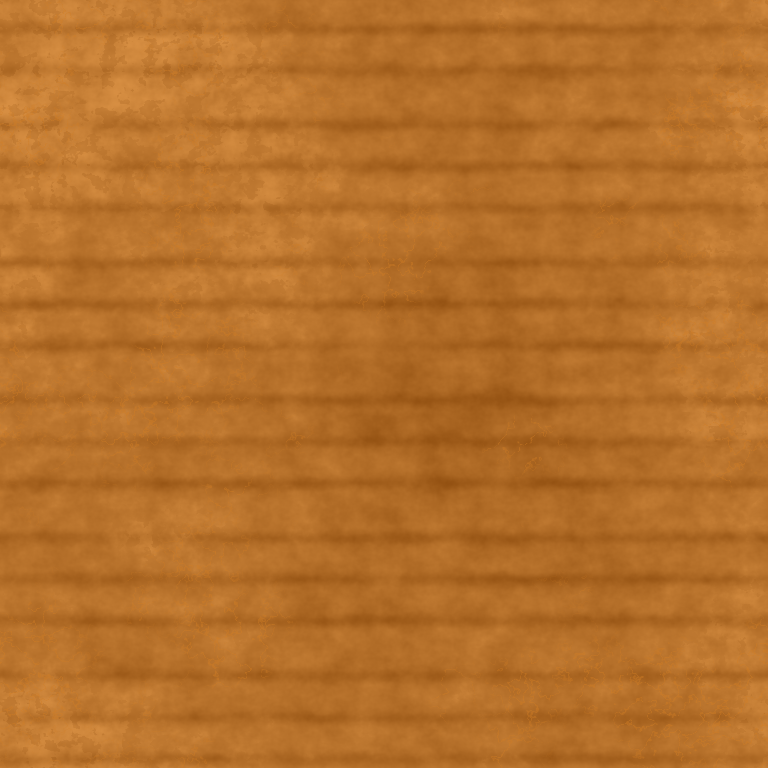
Reproduce this texture procedurally as a WebGL 1 fragment shader.

```glsl
precision highp float;
// Weathered ochre sheet crossed by seventeen soft dark grooves in groups of three.
// Wrapping gradient noise supplies the clouds, mottling, speckles and rusty veins;
// all layers add up to one tone, which is then mapped to a brown-to-tan ramp.

uniform vec2 u_resolution;

const float TAU = 6.2831853;

// Unit gradient of a lattice cell, wrapped to the period
vec2 gradient(vec2 cell, vec2 period, float seed) {
  cell = mod(cell, period) + seed * 7.3;
  float a = TAU * fract(sin(dot(cell, vec2(127.1, 311.7))) * 4375.85);
  return vec2(cos(a), sin(a));
}

// Gradient noise that repeats over the unit square
float noise(vec2 uv, vec2 period, float seed) {
  vec2 p = uv * period;
  vec2 i = floor(p);
  vec2 f = p - i;
  vec2 w = f * f * f * (f * (f * 6.0 - 15.0) + 10.0);
  vec2 e = vec2(0.0, 1.0);
  float a = dot(gradient(i, period, seed), f);
  float b = dot(gradient(i + e.yx, period, seed), f - e.yx);
  float c = dot(gradient(i + e, period, seed), f - e);
  float d = dot(gradient(i + 1.0, period, seed), f - 1.0);
  return mix(mix(a, b, w.x), mix(c, d, w.x), w.y);
}

float fbm(vec2 uv, vec2 period, float seed) {
  float sum = 0.0;
  float amplitude = 1.0;
  for (int i = 0; i < 4; i++) {
    sum += amplitude * noise(uv, period, seed + float(i));
    period *= 2.0;
    amplitude *= 0.6;
  }
  return sum;
}

// Soft horizontal grooves, measured down from the top edge
float grooves(vec2 uv) {
  float wobble = 0.003 * fbm(uv, vec2(18.0, 24.0), 31.0);
  float depth = 0.0;
  for (float k = 1.0; k < 18.0; k++) {
    float group = floor((k + 0.5) / 3.0);
    float center = -0.0165 + 0.1793 * group + 0.054 * (k - 3.0 * group);
    float d = fract(1.0 - uv.y - center + wobble + 0.5) - 0.5;
    float strength = 0.85 + 0.5 * noise(vec2(uv.x, center), vec2(7.0, 17.0), 40.0);
    depth += strength * exp(-d * d / 0.00007);
  }
  return depth;
}

void main() {
  vec2 uv = gl_FragCoord.xy / u_resolution;

  // Broad shading: dark right of centre, pale toward the upper left
  vec2 swell = cos(TAU * (uv - vec2(0.6, 0.36)));
  float tone = 0.58 - 0.11 * swell.x - 0.07 * swell.y;
  tone += 0.2 * fbm(uv, vec2(4.0, 5.0), 1.0);

  // Cloudy mottling with a finer grain
  float mottle = fbm(uv, vec2(22.0, 26.0), 9.0);
  tone += 0.21 * mottle;
  tone += 0.07 * fbm(uv, vec2(72.0, 80.0), 15.0);
  tone += 0.06 * noise(uv, vec2(3.0, 34.0), 20.0);

  // Pale bare patches with crisp ragged edges and small dark specks
  float bare = smoothstep(0.58, 0.82, tone - 0.1 * mottle);
  float chips = fbm(uv, vec2(38.0, 44.0), 24.0);
  tone += bare * (0.1 - 0.2 * smoothstep(0.12, 0.24, chips));

  tone -= 0.31 * grooves(uv);

  vec3 brown = vec3(0.585, 0.325, 0.075);
  vec3 tan_ochre = vec3(0.83, 0.547, 0.25);
  vec3 color = mix(brown, tan_ochre, clamp(tone, -0.05, 1.05));

  // Thin rusty veins, confined to scattered areas
  float vein = 1.0 - smoothstep(0.0, 0.07, abs(fbm(uv, vec2(26.0, 28.0), 50.0)));
  float area = smoothstep(0.0, 0.4, fbm(uv, vec2(5.0), 60.0) - 0.2 * swell.x);
  color = mix(color, vec3(0.82, 0.49, 0.14), 0.45 * vein * area);

  gl_FragColor = vec4(color, 1.0);
}
```
